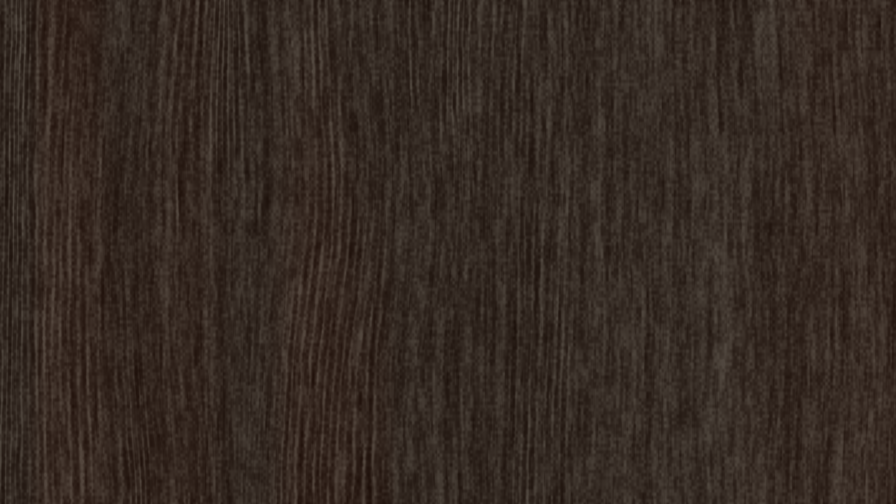
This texture is drawn by a Shadertoy shader. Its source:

```glsl
#define MEAN_COLOR vec3(0.206, 0.164, 0.136)
#define TONE_STEP vec3(0.039, 0.041, 0.039)
#define RED_TINT vec3(0.014, -0.003, -0.005)
#define RING_DENSITY 64.0
#define RING_DEPTH 1.15
#define FIBRE_DEPTH 1.05
#define STREAK_DEPTH 0.9
#define BAND_DEPTH 0.52
#define SPECKLE_DEPTH 1.0
#define PORE_DEPTH 0.8

float hash(ivec2 cell) {
    uint h = uint(cell.x) * 1597334677u ^ uint(cell.y) * 3812015801u;
    h = (h ^ (h >> 15)) * 2246822519u;
    h = (h ^ (h >> 13)) * 3266489917u;
    h ^= h >> 16;
    return float(h & 65535u) / 65535.0;
}

// Smooth value noise from -1 to 1
float noise(vec2 p) {
    ivec2 cell = ivec2(floor(p));
    vec2 f = fract(p);
    f = f * f * (3.0 - 2.0 * f);
    float low = mix(hash(cell), hash(cell + ivec2(1, 0)), f.x);
    float high = mix(hash(cell + ivec2(0, 1)), hash(cell + ivec2(1, 1)), f.x);
    return 2.0 * mix(low, high, f.y) - 1.0;
}

// Gentle sideways wander of the grain
float wander(vec2 p) {
    return 0.026 * noise(p * vec2(3.0, 1.5) + 11.0)
         + 0.008 * noise(p * vec2(8.0, 3.5) + 37.0)
         + 0.0014 * noise(p * vec2(30.0, 14.0) + 53.0);
}

// Thin growth lines with uneven spacing, gathered in narrow groups
float rings(vec2 grain) {
    float phase = grain.x * RING_DENSITY + 1.6 * noise(vec2(grain.x * 17.0, grain.y * 0.7));
    float wave = 0.5 + 0.5 * sin(6.2832 * phase);
    float ridge = 2.0 * wave * wave - 0.75;
    float group = smoothstep(-0.15, 0.55, noise(grain * vec2(11.0, 0.9) + 71.0));
    float wear = 0.85 + 0.4 * noise(grain * vec2(64.0, 12.0) + 5.0);
    return ridge * wear * mix(0.12, 1.0, group);
}

// Fine upright fibres and long hairline streaks
float fibres(vec2 grain) {
    float fine = noise(grain * vec2(190.0, 24.0) + 19.0);
    float streak = noise(grain * vec2(120.0, 3.2) + 83.0);
    return FIBRE_DEPTH * fine + STREAK_DEPTH * streak;
}

// Short dark pores
float pores(vec2 grain) {
    return smoothstep(0.35, 0.75, noise(grain * vec2(160.0, 20.0) + 131.0));
}

// Upright light and dark bands of tone
float bands(vec2 grain) {
    return 0.55 * noise(grain * vec2(6.0, 0.4) + 7.0)
         + 0.7 * noise(grain * vec2(18.0, 0.7) + 29.0);
}

void mainImage(out vec4 fragColor, in vec2 fragCoord) {
    vec2 p = fragCoord / iResolution.y;
    vec2 grain = vec2(p.x + wander(p), p.y);

    // Layers of relief
    float tone = RING_DEPTH * rings(grain) + fibres(grain) + BAND_DEPTH * bands(grain);
    tone += SPECKLE_DEPTH * noise(p * vec2(200.0, 155.0) + 211.0);
    tone -= PORE_DEPTH * (pores(grain) - 0.12);

    // Soft floor under the shadows, longer reach in the lights
    tone = tone < 0.0 ? tone / (1.0 - 0.13 * tone) : min(tone * 1.03, 2.9);

    // Narrow warm stripes along the grain
    float red = smoothstep(0.1, 0.8, noise(vec2(p.x * 8.0, p.y * 0.5) + 157.0));
    vec3 color = MEAN_COLOR + TONE_STEP * (tone - 0.1) + RED_TINT * (red - 0.15);
    fragColor = vec4(color, 1.0);
}
```
